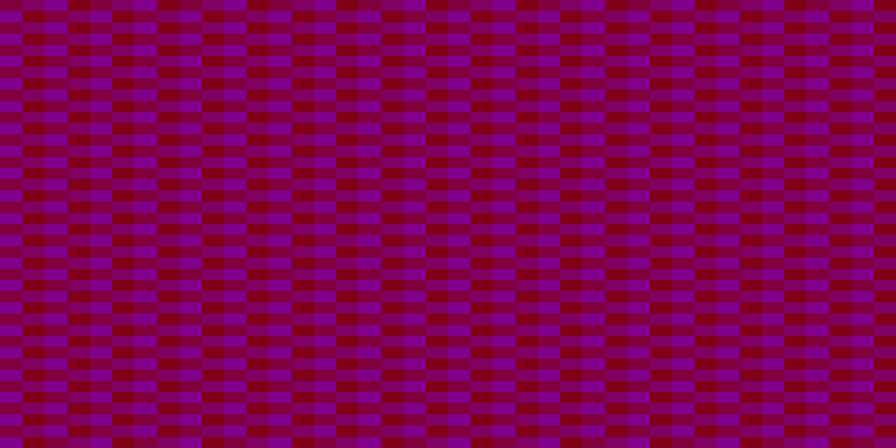
Give the GLSL for this pattern, as a Shadertoy shader.

```glsl
// A woven grid of flat cells: each row steps through four tones from dark red
// to purple, and alternate rows are shifted by half of that four-cell cycle.
// Neighbouring cells are blended over one pixel, so every edge is smooth.

const vec2 CELLS = vec2(40.0, 40.0);   // whole cycles on both axes, so it tiles
const float TONES = 4.0;
const float FIRST_TONE = 3.0;          // tone of the lower left cell
const vec3 DARK_RED = vec3(0.50, 0.0, 0.09);
const vec3 PURPLE = vec3(0.50, 0.0, 0.545);

// Flat colour of one cell, stepping along the row and shifting between rows
vec3 cellColor(vec2 cell, float tones, float firstTone) {
    float rowShift = 0.5 * tones * mod(cell.y, 2.0);
    float tone = mod(cell.x + rowShift + firstTone, tones);
    return mix(DARK_RED, PURPLE, tone / (tones - 1.0));
}

// Blend weight across a cell edge that lies halfway between two cell centres
vec2 edgeBlend(vec2 between, vec2 pixelSize) {
    return clamp((between - 0.5) / pixelSize + 0.5, 0.0, 1.0);
}

// Smoothly joined grid, measured in cells
vec3 steppedGrid(vec2 p, vec2 pixelSize, float tones, float firstTone) {
    vec2 fromCentre = p - 0.5;
    vec2 cell = floor(fromCentre);
    vec2 blend = edgeBlend(fract(fromCentre), pixelSize);

    vec3 lower = mix(cellColor(cell, tones, firstTone),
                     cellColor(cell + vec2(1.0, 0.0), tones, firstTone), blend.x);
    vec3 upper = mix(cellColor(cell + vec2(0.0, 1.0), tones, firstTone),
                     cellColor(cell + vec2(1.0, 1.0), tones, firstTone), blend.x);
    return mix(lower, upper, blend.y);
}

void mainImage(out vec4 fragColor, in vec2 fragCoord) {
    vec2 pixelSize = CELLS / iResolution.xy;
    vec3 color = steppedGrid(fragCoord * pixelSize, pixelSize, TONES, FIRST_TONE);
    fragColor = vec4(color, 1.0);
}
```
